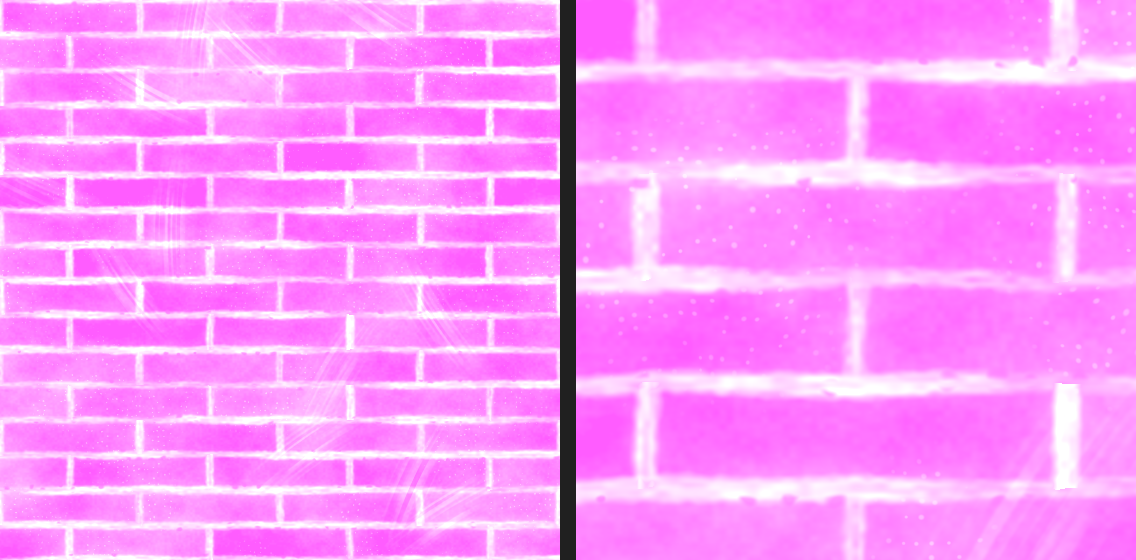
Left: the whole. Right: its middle third, enlarged.
Write a three.js fragment shader that draws this texture.

```glsl
#define COLUMNS 4.0
#define ROWS 16.0
#define BED_HALF_WIDTH 0.0062
#define HEAD_HALF_WIDTH 0.0062
#define EDGE_SOFTNESS 0.0036
#define WOBBLE 0.004
#define BRICK_TONE 0.445
#define BRICK_VARIATION 0.13
#define CLOUD_STRENGTH 0.5
#define HALO_STRENGTH 0.17
#define SCRATCH_PATCHES 12
#define SCRATCH_STRENGTH 0.17

varying vec2 vUv;

float hash(vec2 p) {
  vec3 q = fract(p.xyx * 0.1031);
  q += dot(q, q.yzx + 33.33);
  return fract((q.x + q.y) * q.z);
}

float noise(vec2 p) {
  vec2 i = floor(p), f = fract(p);
  f = f * f * (3.0 - 2.0 * f);
  return mix(mix(hash(i), hash(i + vec2(1.0, 0.0)), f.x),
             mix(hash(i + vec2(0.0, 1.0)), hash(i + 1.0), f.x), f.y);
}

float fbm(vec2 p) {
  float sum = 0.0, amplitude = 0.533;
  for (int i = 0; i < 4; i++) {
    sum += amplitude * noise(p);
    p = p * 2.03 + 17.1;
    amplitude *= 0.5;
  }
  return sum;
}

// Randomly placed soft discs, at most one per grid cell
float spots(vec2 uv, float density, float chance, float radius) {
  vec2 cell = floor(uv * density);
  vec2 centre = 0.3 + 0.4 * vec2(hash(cell + 5.0), hash(cell + 61.0));
  float d = length(fract(uv * density) - centre) / density;
  float size = radius * (0.5 + 0.5 * hash(cell + 23.0));
  return step(hash(cell + 97.0), chance) * smoothstep(size, size * 0.3, d);
}

// Patches of fine, slightly curved parallel lines
float scratches(vec2 uv) {
  float sum = 0.0;
  for (int i = 0; i < SCRATCH_PATCHES; i++) {
    float k = float(i);
    vec2 centre = vec2(hash(vec2(k, 3.0)), hash(vec2(k, 8.0)));
    float angle = 3.14159 * hash(vec2(k, 14.0));
    float c = cos(angle), s = sin(angle);
    vec2 q = mat2(c, -s, s, c) * (uv - centre);
    q.y += 0.6 * q.x * q.x;
    float fade = smoothstep(1.0, 0.0, length(q / vec2(0.15, 0.06)));
    float lines = smoothstep(0.3, 0.9, noise(vec2(q.x * 9.0, q.y * 230.0) + k * 17.0));
    sum += fade * (0.3 + lines);
  }
  return sum;
}

void main() {
  vec2 uv = vUv;

  // Running bond with uneven edges
  vec2 wobble = WOBBLE * (vec2(noise(uv * 18.0), noise(uv * 18.0 + 40.0)) - 0.5);
  vec2 rough = vec2(noise(uv * 150.0), noise(uv * 150.0 + 70.0)) - 0.5;
  vec2 grid = vec2(COLUMNS, ROWS);
  vec2 cell = (uv + wobble + 0.5 * WOBBLE * rough) * grid;
  cell.x += 0.5 * mod(floor(cell.y) + 1.0, 2.0);
  vec2 brick = mod(floor(cell), grid);
  vec2 edge = (0.5 - abs(fract(cell) - 0.5)) / grid;

  // Brick face: own tone, clouds, mottling and pale specks in clusters
  float tone = BRICK_TONE + BRICK_VARIATION * (hash(brick + 11.0) - 0.5);
  tone += CLOUD_STRENGTH * (fbm(uv * 7.0) - 0.5);
  tone += 0.12 * (fbm(uv * vec2(50.0, 70.0)) - 0.5);
  tone += 0.05 * (noise(uv * 240.0) - 0.5);
  float cluster = smoothstep(0.4, 0.75, noise(uv * 11.0 + 9.0));
  tone += 0.18 * cluster * spots(uv + 3.0 * wobble, 110.0, 0.4, 0.0026);

  // Joints vary in width and brightness along their length
  float bedRow = mod(floor(cell.y + 0.5), ROWS);
  float bedWear = smoothstep(0.15, 0.85, noise(vec2(uv.x * 8.0, bedRow * 7.0)));
  float headWear = hash(vec2(mod(floor(cell.x + 0.5), COLUMNS) + 31.0, brick.y));
  vec2 wear = vec2(0.35 + 0.65 * headWear, bedWear);
  vec2 halfWidth = vec2(HEAD_HALF_WIDTH, BED_HALF_WIDTH) * (0.8 + 0.35 * wear);
  vec2 mortar = smoothstep(halfWidth + EDGE_SOFTNESS, halfWidth - EDGE_SOFTNESS, edge);

  // Pale dust spreads from the joints; streaks run along the mortar
  vec2 halo = exp(-edge / 0.009) * (0.5 + wear);
  tone += HALO_STRENGTH * max(halo.x, halo.y);
  vec2 streaks = vec2(noise(uv * vec2(240.0, 30.0)), noise(uv * vec2(35.0, 240.0)));
  vec2 grains = vec2(noise(uv * 210.0 + 13.0), noise(uv * vec2(130.0, 220.0)));
  vec2 mortarTone = 0.74 + 0.21 * wear + 0.2 * (streaks - 0.5) + 0.16 * (grains - 0.5);
  tone = mix(tone, max(tone, mortarTone.x), mortar.x);
  tone = mix(tone, max(tone, mortarTone.y), mortar.y);

  // Dark chips with ragged outlines break into the bed joints
  vec2 chipUv = uv + 2.0 * wobble + 0.003 * rough;
  float chips = spots(chipUv, 42.0, 0.3, 0.009)
              * smoothstep(0.013, 0.008, edge.y) * smoothstep(0.001, 0.005, edge.y);
  tone = mix(tone, 0.48, 0.7 * chips);

  tone += SCRATCH_STRENGTH * scratches(uv);
  gl_FragColor = vec4(1.0, clamp(tone, 0.36, 1.0), 1.0, 1.0);
}
```
